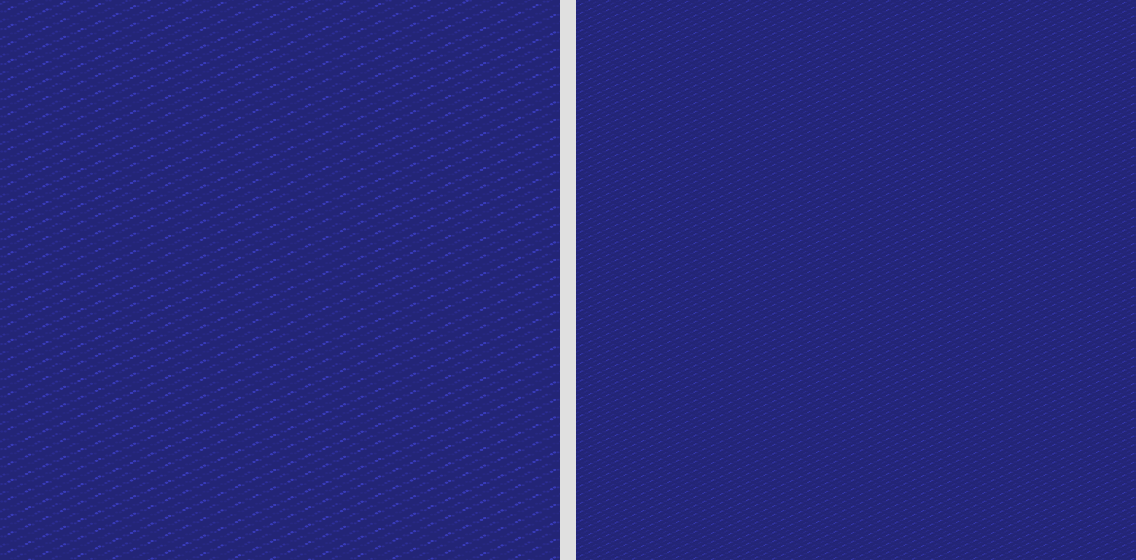
Left, the tile; right, the same tile 2 across and 2 down.
Write a Shadertoy shader that draws this texture.

```glsl
const float TAU = 6.2831853;
const vec2 REPEATS = vec2(32.0, 64.0);   // stitches across, strands down
const float STRAND_CLIMB = 28.0;         // whole strands climbed per canvas width
const vec2 BAND_WAVES = vec2(7.0, -16.0); // broad bands parallel to the strands
const int FLECKS = 5;                    // flecks in each stitch

const vec3 BASE = vec3(0.138, 0.146, 0.466);
const vec3 SOFT = vec3(0.158, 0.162, 0.530);
const vec3 MID = vec3(0.180, 0.190, 0.615);
const vec3 BRIGHT = vec3(0.220, 0.230, 0.725);

float hash(vec2 p) {
    return fract(sin(dot(p, vec2(127.1, 311.7))) * 43758.5453);
}

// Value noise that wraps after a whole number of cells
float wrapNoise(vec2 uv, vec2 cells) {
    vec2 p = uv * cells;
    vec2 i = floor(p);
    vec2 f = smoothstep(0.0, 1.0, fract(p));
    vec2 a = mod(i, cells);
    vec2 b = mod(i + 1.0, cells);
    float low = mix(hash(a), hash(vec2(b.x, a.y)), f.x);
    float high = mix(hash(vec2(a.x, b.y)), hash(b), f.x);
    return mix(low, high, f.y);
}

// Sheared grid offset back to upright canvas units
vec2 unshear(vec2 offset) {
    float x = offset.x / REPEATS.x;
    return vec2(x, (offset.y + STRAND_CLIMB * x) / REPEATS.y);
}

// Antialiased flat ellipse, offset and radius in canvas units
float fleck(vec2 offset, float radius, float pixel) {
    float d = length(offset * vec2(0.65, 1.0)) - radius;
    return clamp(0.5 - d / pixel, 0.0, 1.0);
}

// Strongest fleck of one stitch: a bright pair among fainter ones
float stitchFlecks(vec2 local, float row, float pixel) {
    float light = 0.0;
    for (int i = 0; i < FLECKS; i++) {
        float k = float(i);
        vec2 seed = vec2(17.0 * k, row);
        vec2 center = vec2(0.12 + 0.19 * k, 0.5 + 0.1 * cos(2.4 * k));
        center.x += 0.04 * (hash(seed) - 0.5);
        float pair = 1.0 - smoothstep(0.5, 1.5, abs(k - 2.5));
        float strength = mix(0.45, 1.0, pair) * mix(0.85, 1.05, hash(seed + 9.1));
        float shape = fleck(unshear(local - center), 0.0018, pixel);
        light = max(light, strength * shape);
    }
    return light;
}

// Soft streak running on along the strand, swelling at each stitch
float strandStreak(vec2 local, float pixel) {
    float swell = 0.5 - 0.5 * cos(TAU * local.x);
    float d = abs(local.y - 0.48) - mix(0.05, 0.09, swell);
    float edge = 0.5 * pixel * REPEATS.y + 0.03;
    return (1.0 - smoothstep(-edge, edge, d)) * mix(0.5, 0.8, swell);
}

// Ramp through the four thread tones
vec3 threadColor(float light) {
    vec3 color = mix(BASE, SOFT, smoothstep(0.0, 0.3, light));
    color = mix(color, MID, smoothstep(0.3, 0.55, light));
    return mix(color, BRIGHT, smoothstep(0.55, 0.85, light));
}

void mainImage(out vec4 fragColor, in vec2 fragCoord) {
    vec2 uv = fragCoord / iResolution.xy;
    float pixel = 1.0 / iResolution.y;

    // Each strand climbs to the right; every other one is fainter and shifted
    vec2 grid = uv * REPEATS - vec2(0.0, STRAND_CLIMB * uv.x);
    float faint = mod(floor(grid.y), 2.0);
    grid.x += 0.45 * faint;
    vec2 local = fract(grid);

    // Diagonal bands and gentle wear across the cloth
    float band = cos(TAU * dot(uv, BAND_WAVES));
    float wear = mix(0.92, 1.08, wrapNoise(uv, vec2(7.0, 9.0))) + 0.08 * band;
    float flecks = stitchFlecks(local, faint, pixel) * mix(1.05, 0.55, faint);
    float streak = 0.2 * strandStreak(local, pixel) * mix(1.1, 0.6, faint);

    vec3 color = threadColor(max(flecks, streak) * wear);
    fragColor = vec4(color, 1.0);
}
```
